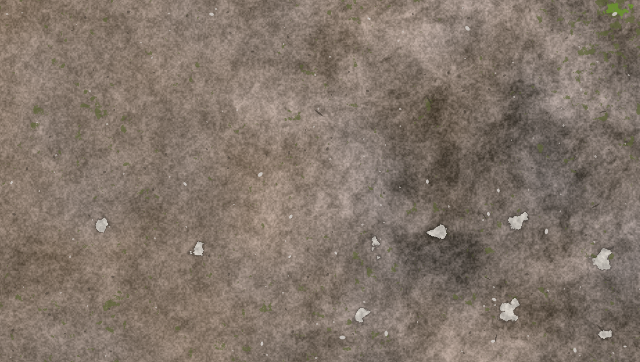
Reproduce this texture procedurally as a Shadertoy shader.

```glsl
// Bare trodden earth seen from above: mottled soil, pale flakes, chips, twigs and a mossy corner.

const vec3 SOIL_DARK = vec3(0.375, 0.333, 0.293);
const vec3 SOIL_LIGHT = vec3(0.650, 0.588, 0.552);
const vec3 WARM_SHIFT = vec3(0.030, 0.004, -0.030);
const vec3 FLAKE_COLOR = vec3(0.80, 0.78, 0.75);
const vec3 CHIP_COLOR = vec3(0.82, 0.80, 0.78);
const vec3 TWIG_COLOR = vec3(0.27, 0.24, 0.21);
const vec3 MOSS_COLOR = vec3(0.36, 0.39, 0.21);
const vec3 LEAF_COLOR = vec3(0.42, 0.58, 0.18);
const float BASE_TONE = 0.50;
const float MOTTLE = 1.15;
const float CRUMB = 0.85;
const float RELIEF = 1.1;
const float GRAIN = 0.85;
const float NOTHING = 9.0;

float hash(vec2 p) {
    vec3 q = fract(p.xyx * 0.1031);
    q += dot(q, q.yzx + 33.33);
    return fract((q.x + q.y) * q.z);
}

float noise(vec2 p) {
    vec2 i = floor(p), f = fract(p);
    f = f * f * (3.0 - 2.0 * f);
    float low = mix(hash(i), hash(i + vec2(1, 0)), f.x);
    float high = mix(hash(i + vec2(0, 1)), hash(i + vec2(1, 1)), f.x);
    return mix(low, high, f.y);
}

// Layered noise centred on zero
float fbm(vec2 p) {
    float sum = 0.0, amp = 0.5;
    for (int i = 0; i < 5; i++) {
        sum += amp * (noise(p) - 0.5);
        p = mat2(1.6, 1.2, -1.2, 1.6) * p + 17.3;
        amp *= 0.5;
    }
    return sum;
}

float blob(vec2 p, vec2 center, vec2 size) {
    vec2 d = (p - center) / size;
    return exp(-dot(d, d));
}

// Normalized distance to a randomly turned ellipse, one per occupied cell
float scatter(vec2 p, float cell, float chance, float radius, float stretch, float seed) {
    vec2 id = floor(p / cell) + seed;
    if (hash(id) > chance) return NOTHING;
    vec2 jitter = vec2(hash(id + 5.1), hash(id + 9.7));
    vec2 local = p - (id - seed + 0.25 + 0.5 * jitter) * cell;
    float angle = 6.2832 * hash(id + 14.3);
    float c = cos(angle), s = sin(angle);
    local = mat2(c, s, -s, c) * local / vec2(stretch, 1.0);
    return length(local) / (radius * mix(0.5, 1.0, hash(id + 21.9)));
}

float cover(float d) {
    return 1.0 - smoothstep(0.6, 1.15, d);
}

// Broad worn and damp areas
float broadTone(vec2 p) {
    float tone = 0.30 * blob(p, vec2(1.26, 0.90), vec2(0.28, 0.17));
    tone += 0.16 * blob(p, vec2(0.55, 0.85), vec2(0.35, 0.30));
    tone += 0.20 * blob(p, vec2(0.95, 0.52), vec2(0.16, 0.22));
    tone += 0.26 * blob(p, vec2(1.58, 0.20), vec2(0.09, 0.08));
    tone -= 0.32 * blob(p, vec2(1.22, 0.56), vec2(0.18, 0.20));
    tone -= 0.24 * blob(p, vec2(1.45, 0.42), vec2(0.28, 0.22));
    tone -= 0.26 * blob(p, vec2(1.70, 0.06), vec2(0.28, 0.18));
    tone -= 0.34 * blob(p, vec2(0.94, 0.91), vec2(0.10, 0.06));
    return tone - 0.10 * blob(p, vec2(0.10, 0.40), vec2(0.15, 0.50));
}

void mainImage(out vec4 fragColor, in vec2 fragCoord) {
    vec2 p = fragCoord / iResolution.y;
    vec2 warp = vec2(fbm(p * 5.0), fbm(p * 5.0 + 40.0));
    vec2 q = p + 0.12 * warp;

    // Soil: the right side is rougher than the trodden left
    float rough = smoothstep(0.45, 1.1, p.x + 0.6 * warp.y);
    float tone = BASE_TONE + broadTone(p + 0.25 * warp);
    tone += MOTTLE * mix(0.6, 1.2, rough) * fbm(q * 7.0 + 3.0);
    tone += CRUMB * mix(0.8, 1.1, rough) * fbm(q * 30.0 + 60.0);
    float slope = fbm(q * 24.0) - fbm(q * 24.0 + vec2(-0.14, 0.14));
    tone += RELIEF * mix(0.35, 1.0, rough) * slope;
    tone += GRAIN * 0.55 * (noise(p * 261.0) - 0.5);
    tone += GRAIN * 0.45 * (noise(p * 133.0 + 8.0) - 0.5);
    float pits = smoothstep(0.16, 0.30, fbm(q * 38.0 + 90.0));
    tone -= 0.28 * rough * pits;
    vec3 color = mix(SOIL_DARK, SOIL_LIGHT, clamp(tone, -0.45, 1.3));
    float warmth = 0.4 - 0.5 * smoothstep(0.5, 1.3, p.x) + 1.5 * fbm(p * 4.0 + 25.0);
    color += WARM_SHIFT * warmth;

    // Moss and a few bright leaves
    float growth = blob(p, vec2(1.76, 1.0), vec2(0.24, 0.26));
    float tuft = fbm(p * 55.0 + 11.0) + 0.5 * fbm(p * 12.0);
    color = mix(color, MOSS_COLOR, 0.7 * smoothstep(0.24, 0.36, tuft + 0.28 * growth));
    float sprout = blob(p, vec2(1.71, 0.98), vec2(0.05, 0.035));
    color = mix(color, LEAF_COLOR, 0.85 * smoothstep(0.40, 0.52, 0.5 * sprout + fbm(p * 60.0)));

    // Twigs and dark crumbs
    float twig = scatter(p + 0.008 * warp, 0.16, 0.12, 0.003, 6.0, 31.0);
    float crumb = scatter(p, 0.055, 0.18, 0.004, 1.5, 47.0);
    color = mix(color, TWIG_COLOR, 0.7 * max(cover(twig), 0.8 * cover(crumb)));

    // Pale torn flakes on the lower half, each with a soft shadow
    float flakeChance = 0.36 * step(floor(p.y / 0.22), 1.5);
    float flake = scatter(p, 0.22, flakeChance, 0.028, 1.4, 63.0) + 2.6 * fbm(p * 42.0);
    color *= 1.0 - 0.25 * (1.0 - smoothstep(0.8, 1.3, flake));
    vec3 flakeShade = FLAKE_COLOR * (1.0 + 0.5 * fbm(p * 90.0));
    color = mix(color, flakeShade, 0.9 * (1.0 - smoothstep(0.70, 0.88, flake)));

    // Small white chips and specks
    float chip = scatter(p, 0.11, 0.16, 0.006, 1.6, 81.0);
    float speck = scatter(p, 0.045, 0.10, 0.0035, 1.2, 97.0);
    color = mix(color, CHIP_COLOR, max(0.9 * cover(chip), 0.6 * cover(speck)));

    fragColor = vec4(clamp(color, 0.0, 1.0), 1.0);
}
```
